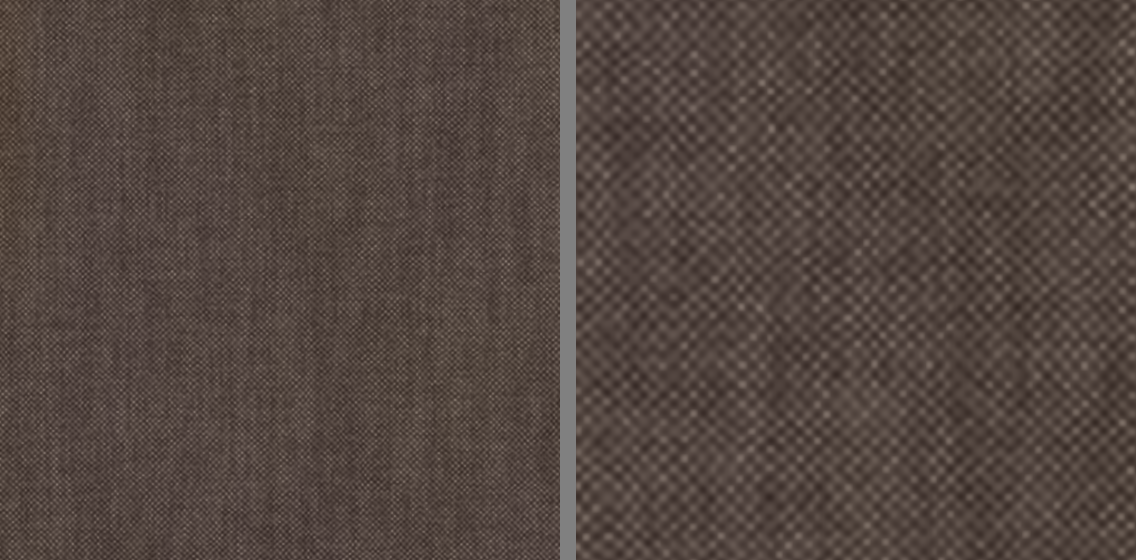
Left, the full canvas; right, a detail of the centre.
Write a Shadertoy shader that draws this texture.

```glsl
float hash(vec2 cell) {
    uvec2 q = uvec2(ivec2(cell)) * uvec2(1597334673u, 3812015801u);
    uint n = (q.x ^ q.y) * 1597334673u;
    n = (n ^ (n >> 15u)) * 2246822519u;
    n ^= n >> 13u;
    return float(n >> 8u) / 16777216.0;
}

// Smooth value noise, centred on zero
float noise(vec2 p) {
    vec2 cell = floor(p);
    vec2 f = fract(p);
    f = f * f * (3.0 - 2.0 * f);
    float low = mix(hash(cell), hash(cell + vec2(1, 0)), f.x);
    float high = mix(hash(cell + vec2(0, 1)), hash(cell + vec2(1, 1)), f.x);
    return mix(low, high, f.y) - 0.5;
}

// Plain weave: alternating raised and sunken thread crossings
float weave(vec2 thread) {
    vec2 wave = cos(3.14159265 * thread);
    return wave.x * wave.y;
}

void mainImage(out vec4 fragColor, in vec2 fragCoord) {
    vec2 uv = fragCoord / iResolution.y;

    // Slightly uneven thread paths
    vec2 drift = vec2(noise(uv * vec2(50, 24)), noise(uv * vec2(24, 50) + 70.0));
    vec2 thread = uv * vec2(176, 178) + 0.6 * drift;

    // Each crossing has its own brightness; some raised ones catch the light
    float crossing = weave(thread);
    float raised = max(crossing, 0.0);
    float glint = hash(floor(thread + 0.5) + 300.0);
    float slub = noise(vec2(thread.x + 0.5, uv.y * 11.0 + 110.0));
    float strength = 0.064 * (1.0 + 0.8 * noise(uv * vec2(80, 70) + 31.0));
    float light = strength * crossing - 0.006;
    light += raised * (0.085 * glint * glint * glint + 0.075 * slub);
    light += 0.066 * noise(thread + vec2(0.5, 500.5));

    // Long warp slubs and fainter weft streaks
    light += 0.032 * slub;
    light += 0.022 * noise(uv * vec2(44, 5) + 210.0);
    light += 0.030 * noise(vec2(uv.x * 18.0 + 410.0, thread.y + 0.5));

    // Broad tonal patches
    light += 0.018 * noise(uv * vec2(6, 4) + 510.0);

    // Dye drifts gently from olive brown to mauve, warmest at the left edge
    float mauve = noise(uv * vec2(5, 3) + 610.0) + 0.5 * noise(uv * vec2(30, 8) + 710.0);
    float warmEdge = smoothstep(0.1, 0.0, uv.x) * smoothstep(0.3, 0.8, uv.y);
    vec3 color = vec3(0.328, 0.277, 0.253) + light * vec3(1.0, 0.98, 0.93);
    color += mauve * vec3(0.001, -0.003, 0.011);
    color += warmEdge * vec3(0.004, -0.004, -0.018);

    fragColor = vec4(clamp(color, 0.0, 1.0), 1.0);
}
```
